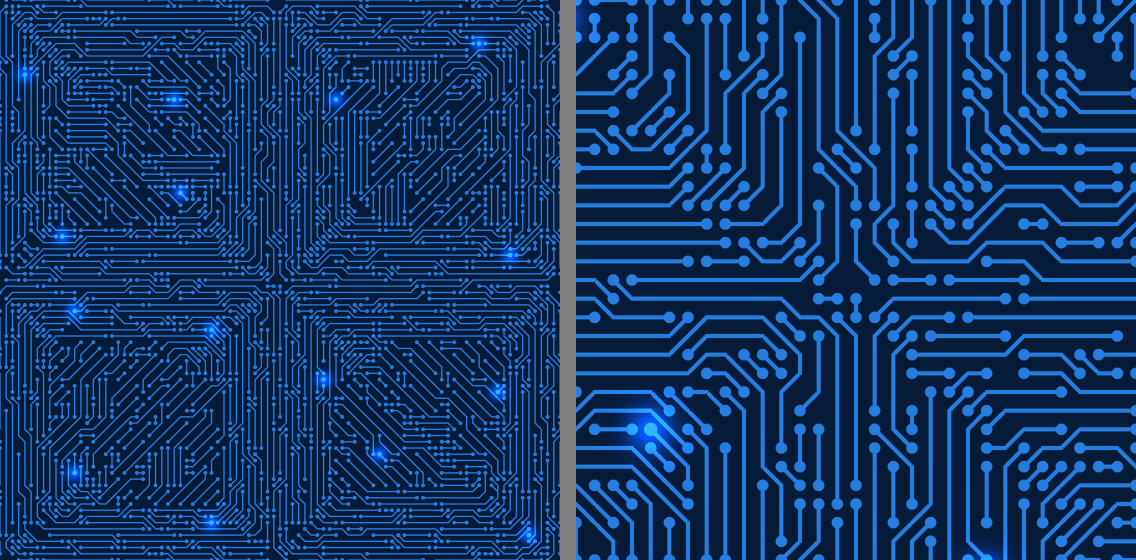
Left, the full canvas; right, a detail of the centre.
Write a three.js fragment shader that draws this pattern.

```glsl
// Blue circuit-board traces with round pads and a few glowing pads, in two by two swirling blocks.
varying vec2 vUv;

float hash(vec2 n) {
  return fract(sin(dot(n, vec2(127.1, 311.7))) * 43758.55);
}

// Lattice node of the glowing pad in each of 4 by 4 areas
vec2 sparkNode(vec2 area) {
  vec2 jitter = vec2(hash(area + 3.7), hash(area + 9.2));
  return floor((area + 0.2 + 0.6 * jitter) * 22.5);
}

// Lattice step leaving a node; zero where a trace stops
vec2 heading(vec2 n) {
  if (n == sparkNode(floor(n / 22.5))) return vec2(0.0);

  // Blocks are mirrored alternately so that neighbours flow together
  vec2 block = floor(n / 45.0);
  vec2 local = n - block * 45.0 - 22.0;
  float mirror = mod(block.x + block.y, 2.0) * 2.0 - 1.0;
  local.x *= mirror;
  vec2 a = abs(local);

  // Chamfered rings outside, diagonal strands inside
  vec2 d = sign(vec2(local.y, -local.x)) * step(a - 1.5, a.yx);
  bool inside = max(a.x, a.y) < 13.5 && abs(local.x - local.y) < 19.0;
  if (inside) d = vec2(1.0, -1.0) * (local.x + local.y < 0.0 ? -1.0 : 1.0);
  d.x *= mirror;

  // Layered sines bend traces by 45 degrees
  float wave = sin(0.83 * n.x + 0.31 * n.y + 2.0 * sin(0.19 * n.y))
             + sin(0.47 * n.x - 0.71 * n.y + 2.0 * sin(0.23 * n.x));
  float turn = sign(wave) * step(1.55, abs(wave));
  if (inside && hash(floor(n / 6.0)) > 0.8) turn = 1.0;
  d = clamp(d + turn * vec2(-d.y, d.x), -1.0, 1.0);

  // Diagonal strands use every other node
  if (inside && d.x * d.y != 0.0 && mod(n.x + n.y, 2.0) > 0.5) return vec2(0.0);

  // One random gap per stretch of each track
  float along = d.x != 0.0 ? n.x : n.y;
  float track = dot(n, vec2(-d.y, d.x));
  float gap = floor(16.0 * hash(vec2(track, floor(along / 16.0))));
  return mod(along, 16.0) == gap ? vec2(0.0) : d;
}

vec2 neighbour(int i) {
  return vec2(mod(float(i), 3.0), floor(float(i) / 3.0)) - 1.0;
}

// Heading kept only where it makes no sharp turn, merge or crossing
vec2 link(vec2 n) {
  vec2 d = heading(n);
  if (d == vec2(0.0)) return d;
  vec2 target = n + d;
  vec2 next = heading(target);
  if (next != vec2(0.0) && dot(d, next) < 0.5) return vec2(0.0);

  for (int i = 0; i < 9; i++) {
    vec2 o = neighbour(i);
    if (i == 4 || o == -d) continue;
    if (heading(target + o) == -o && hash(target + o) > hash(n)) return vec2(0.0);
  }
  if (d.x * d.y != 0.0) {
    if (heading(n + vec2(d.x, 0.0)) == vec2(-d.x, d.y)) return vec2(0.0);
    if (heading(n + vec2(0.0, d.y)) == vec2(d.x, -d.y)) return vec2(0.0);
  }
  return d;
}

// A pad sits where exactly one trace meets a node
bool isPad(vec2 n) {
  bool leaves = link(n) != vec2(0.0);
  bool arrives = false;
  for (int i = 0; i < 9; i++) {
    vec2 o = neighbour(i);
    if (i == 4 || heading(n + o) != -o) continue;
    if (link(n + o) == -o) arrives = true;
  }
  return leaves != arrives;
}

float segmentDistance(vec2 p, vec2 d) {
  return length(p - d * clamp(dot(p, d) / dot(d, d), 0.0, 1.0));
}

void main() {
  vec2 p = vUv * 90.0;
  float soft = fwidth(p.x);

  // Traces along the sides and diagonals of this lattice cell
  float dist = 9.0;
  for (int i = 0; i < 4; i++) {
    vec2 n = floor(p) + vec2(mod(float(i), 2.0), floor(float(i) / 2.0));
    vec2 d = link(n);
    if (d != vec2(0.0)) dist = min(dist, segmentDistance(p - n, d) - 0.11);
  }

  // Pads at trace ends
  vec2 node = floor(p + 0.5);
  float padDist = length(p - node) - 0.31;
  if (padDist < soft && isPad(node)) dist = min(dist, padDist);
  float ink = clamp(0.5 - dist / soft, 0.0, 1.0);
  vec3 color = mix(vec3(0.025, 0.105, 0.215), vec3(0.15, 0.49, 0.88), ink);

  // Glowing pads
  vec2 area = floor(p / 22.5);
  if (hash(area + 5.1) < 0.8) {
    float r = length(p - sparkNode(area));
    color += vec3(0.0, 0.25, 0.85) * exp(-r * r * 0.7) + vec3(0.0, 0.08, 0.25) * exp(-r * 0.9) * (0.4 + ink);
    color = mix(color, vec3(0.2, 0.72, 1.0), clamp(0.5 - (r - 0.36) / soft, 0.0, 1.0));
  }
  gl_FragColor = vec4(min(color, 1.0), 1.0);
}
```
